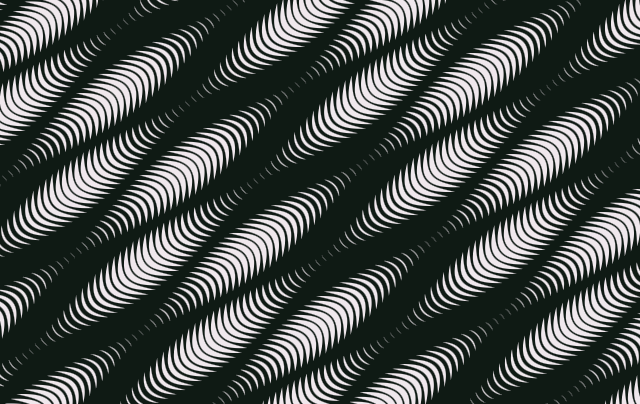
Reproduce this pattern procedurally as a Shadertoy shader.

```glsl
// Op-art spindles: pale crescents on dark green, in slanted interlocking chains.
// A skewed lattice gives two phases; wavy stripes follow one of them, and their
// thickness swells and tapers with both, bulging up and down in alternate chains.

const float TAU = 6.2831853;

const vec3 INK   = vec3(0.06, 0.10, 0.08);
const vec3 PAPER = vec3(0.94, 0.91, 0.93);

// Lattice, in units of canvas height
const vec2 ANCHOR     = vec2(0.457, 0.578);   // centre of one spindle
const vec2 CHAIN_STEP = vec2(0.169, -0.191);  // to the next like chain
const vec2 AXIS_STEP  = vec2(0.556, 0.422);   // to the next spindle in a chain

const float STRIPES   = 36.0;  // crescents per spindle
const float BULGE     = 2.1;   // arc height, in stripe spacings
const float MAX_WIDTH = 0.79;  // widest crescent, in stripe spacings

float cross2(vec2 a, vec2 b) {
    return a.x * b.y - a.y * b.x;
}

// Coordinates of p along the two lattice steps
vec2 latticeCoords(vec2 p, vec2 stepA, vec2 stepB) {
    return vec2(cross2(p, stepB), cross2(stepA, p)) / cross2(stepA, stepB);
}

// Stripe width inside a spindle, zero outside: full in the middle, round at the rim
float spindleWidth(float across, float along) {
    float girth = 0.53 + 0.50 * cos(TAU * along);
    float inside = clamp((cos(TAU * across) - 1.0 + girth) / girth, 0.0, 1.0);
    float profile = 1.0 - pow(1.0 - inside, 1.6);
    return MAX_WIDTH * pow(girth, 0.85) * profile;
}

// Box-filtered coverage of a stripe centred on every integer phase
float stripeCoverage(float phase, float width, float pixel) {
    float x = fract(phase + 0.5) - 0.5;
    float covered = min(x + 0.5 * pixel, 0.5 * width)
                  - max(x - 0.5 * pixel, -0.5 * width);
    return clamp(covered / pixel, 0.0, 1.0);
}

void mainImage(out vec4 fragColor, in vec2 fragCoord) {
    vec2 p = fragCoord / iResolution.y - ANCHOR;
    vec2 cell = latticeCoords(p, CHAIN_STEP, AXIS_STEP);

    // Stripes run across the chains as one continuous wave
    float phase = STRIPES * cell.y - BULGE * cos(TAU * cell.x);
    float pixel = max(fwidth(phase), 1e-4);

    // Crest and trough chains, the troughs slid back by a third
    float crest  = spindleWidth(cell.x, cell.y);
    float trough = spindleWidth(cell.x - 0.5, cell.y + 1.0 / 3.0);

    float coverage = stripeCoverage(phase, max(crest, trough), pixel);
    fragColor = vec4(mix(INK, PAPER, coverage), 1.0);
}
```
